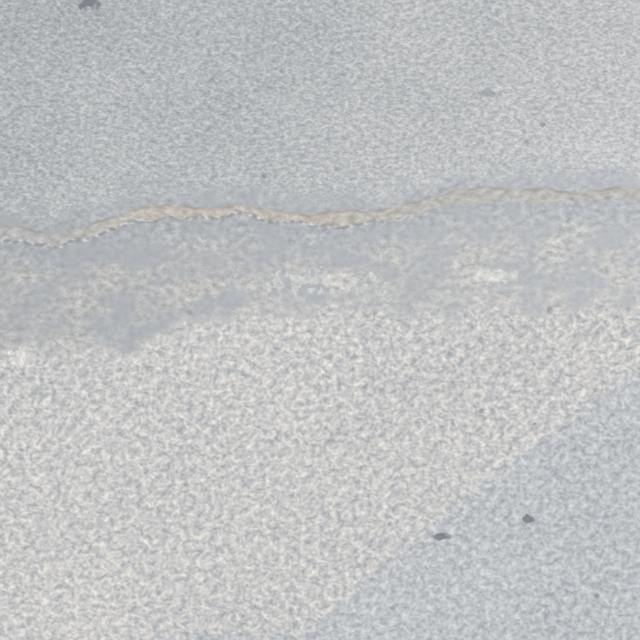
A Shadertoy shader for this texture:

```glsl
// Pale worn asphalt with a sandy crack ridge, a smooth tar band and coarse sunlit gravel.

const vec3 ROAD_DARK = vec3(0.640, 0.655, 0.670);
const vec3 ROAD_LIGHT = vec3(0.815, 0.822, 0.824);
const vec3 BAND_COOL = vec3(0.700, 0.716, 0.734);
const vec3 BAND_WARM = vec3(0.765, 0.762, 0.752);
const vec3 GRAVEL_DARK = vec3(0.675, 0.690, 0.705);
const vec3 GRAVEL_LIGHT = vec3(0.890, 0.875, 0.855);
const vec3 SHADE_DARK = vec3(0.645, 0.665, 0.690);
const vec3 SHADE_LIGHT = vec3(0.840, 0.846, 0.852);
const vec3 SAND = vec3(0.765, 0.740, 0.705);
const vec3 CRACK = vec3(0.56, 0.55, 0.54);
const vec3 CHALK = vec3(0.870, 0.865, 0.850);
const vec3 STAIN = vec3(0.46, 0.48, 0.51);

vec2 hash2(vec2 p) {
    vec3 q = fract(p.xyx * vec3(0.1031, 0.1030, 0.0973));
    q += dot(q, q.yzx + 33.33);
    return fract((q.xx + q.yz) * q.zy);
}

vec2 gradientAt(vec2 cell) {
    float angle = 6.2832 * hash2(cell).x;
    return vec2(cos(angle), sin(angle));
}

// Gradient noise, roughly -0.7 to 0.7
float noise(vec2 p) {
    vec2 i = floor(p), f = p - i;
    vec2 u = f * f * f * (f * (f * 6.0 - 15.0) + 10.0);
    vec2 e = vec2(0.0, 1.0);
    float a = dot(gradientAt(i), f);
    float b = dot(gradientAt(i + e.yx), f - e.yx);
    float c = dot(gradientAt(i + e.xy), f - e.xy);
    float d = dot(gradientAt(i + e.yy), f - e.yy);
    return mix(mix(a, b, u.x), mix(c, d, u.x), u.y);
}

// Octaves are turned against each other to hide the lattice
float fbm(vec2 p) {
    mat2 turn = mat2(1.6, 1.2, -1.2, 1.6);
    vec2 q = turn * p + 17.3;
    return noise(p) + 0.5 * noise(q) + 0.25 * noise(turn * q + 41.7);
}

// Two-tone grain around an even mix, shifted by a bias
vec3 grain(vec2 p, vec3 dark, vec3 light, float contrast, float bias) {
    mat2 turn = mat2(0.8, 0.6, -0.6, 0.8);
    float n = 0.9 * noise(turn * p) + 0.8 * noise(p * 1.7 + 23.1) + 0.45 * noise(turn * p * 2.6 + 7.9);
    return mix(dark, light, clamp(0.5 + bias + contrast * n, -0.35, 1.2));
}

// Ragged elliptical spot
float spot(vec2 p, vec2 center, vec2 radius, float ragged) {
    float d = length((p - center) / radius) + ragged * fbm(p * 75.0);
    return 1.0 - smoothstep(0.5, 1.25, d);
}

float ridgeHeight(float x) {
    float y = 0.630 + 0.040 * smoothstep(0.08, 0.27, x);
    y += 0.036 * smoothstep(0.53, 0.77, x) - 0.011 * smoothstep(0.36, 0.50, x);
    return y + 0.007 * noise(vec2(x * 13.0, 3.5)) + 0.006 * noise(vec2(x * 42.0, 8.5));
}

float gravelEdge(float x) {
    return 0.450 + 0.074 * smoothstep(0.05, 0.50, x) + 0.028 * noise(vec2(x * 8.0, 5.2));
}

float shadeEdge(float x) {
    float slope = 0.43 + 0.80 * (x - 1.0) + 0.10 * (1.0 - x) * (x - 0.45);
    return max(slope, 0.013 * smoothstep(0.20, 0.30, x) - 0.006);
}

vec3 ridge(vec3 color, vec2 p, float height) {
    float sandy = smoothstep(0.08, 0.22, p.x) * (1.0 - 0.55 * smoothstep(0.45, 0.70, p.x));
    float thick = 0.0100 + 0.009 * noise(vec2(p.x * 20.0, 1.7));
    float body = 1.0 - smoothstep(thick * 0.6, thick * 1.35, abs(height));
    vec3 sand = mix(vec3(0.735, 0.735, 0.730), SAND, sandy) + 0.13 * fbm(p * vec2(70.0, 110.0));
    color = mix(color, sand, 0.85 * body);
    float broken = smoothstep(-0.35, 0.25, noise(vec2(p.x * 28.0, 9.1)));
    float upper = exp(-pow((height - thick * 0.9) / 0.0026, 2.0));
    float lower = exp(-pow((height + thick) / 0.0035, 2.0));
    color = mix(color, CRACK + vec3(0.07, 0.04, 0.0) * sandy, 0.5 * upper * broken);
    float leftPart = 1.0 - smoothstep(0.50, 0.75, p.x);
    float glint = noise(p * vec2(110.0, 150.0));
    color = mix(color, CRACK, lower * (0.2 + 0.4 * leftPart) * smoothstep(-0.2, 0.3, -glint));
    return mix(color, vec3(0.88), 0.8 * lower * leftPart * smoothstep(0.1, 0.5, glint));
}

void mainImage(out vec4 fragColor, in vec2 fragCoord) {
    vec2 p = fragCoord / iResolution.xy;
    float broad = fbm(p * vec2(4.0, 6.0));
    float ragged = fbm(p * vec2(26.0, 34.0));
    float height = p.y - ridgeHeight(p.x);

    // Upper road, fading into the smooth tar band
    float roadBias = 0.36 * (p.x - 0.5) - 0.45 * (p.y - 0.80) + 0.16 * broad + 0.12 * ragged;
    vec3 road = grain(p * vec2(98.0, 140.0), ROAD_DARK, ROAD_LIGHT, 0.66, roadBias + 0.04);
    float wear = smoothstep(-0.7, 0.8, fbm(p * vec2(13.0, 19.0)) + 0.6 * ragged);
    vec3 band = mix(BAND_COOL, BAND_WARM, wear * smoothstep(0.01, 0.07, -height));
    band += (0.03 + 0.12 * wear) * fbm(p * vec2(85.0, 110.0)) + 0.05 * (p.x - 0.5);
    vec3 color = mix(band, road, smoothstep(0.005, 0.055, height + 0.025 * ragged));
    color = ridge(color, p, height);

    // Sunlit gravel and its shaded corner
    vec2 gravelPoint = p * vec2(86.0, 96.0) + 0.4 * ragged;
    float gravelBias = 0.03 + 0.10 * broad + 0.10 * ragged;
    vec3 gravel = grain(gravelPoint, GRAVEL_DARK, GRAVEL_LIGHT, 0.78, gravelBias);
    vec3 shade = grain(gravelPoint, SHADE_DARK, SHADE_LIGHT, 0.66, gravelBias);
    float shadeDepth = shadeEdge(p.x) - p.y + 0.012 * ragged;
    gravel = mix(gravel, shade, smoothstep(-0.012, 0.014, shadeDepth));
    color = mix(color, gravel, smoothstep(-0.025, 0.028, gravelEdge(p.x) - p.y + 0.035 * ragged));

    // Chalky scuffs
    float scuff = spot(p, vec2(0.770, 0.569), vec2(0.040, 0.012), 0.7);
    scuff = max(scuff, 0.7 * spot(p, vec2(0.49, 0.560), vec2(0.075, 0.014), 2.0));
    scuff = max(scuff, spot(p, vec2(0.030, 0.440), vec2(0.017, 0.012), 2.0));
    color = mix(color, CHALK + 0.15 * fbm(p * 100.0), 0.8 * scuff);

    // Dark stains and scattered specks
    float stain = spot(p, vec2(0.140, 0.994), vec2(0.018, 0.008), 0.8);
    stain = max(stain, spot(p, vec2(0.688, 0.161), vec2(0.016, 0.005), 0.8));
    stain = max(stain, spot(p, vec2(0.826, 0.188), vec2(0.009, 0.007), 0.8));
    stain = max(stain, 0.4 * spot(p, vec2(0.762, 0.854), vec2(0.019, 0.006), 0.8));
    for (int i = 0; i < 16; i++) {
        vec2 seed = hash2(vec2(float(i) + 3.0, 27.0));
        stain = max(stain, (0.2 + 0.4 * seed.x) * spot(p, seed, vec2(0.005, 0.004), 0.6));
    }
    color = mix(color, STAIN, 0.8 * stain);
    fragColor = vec4(clamp(color, 0.0, 1.0), 1.0);
}
```
